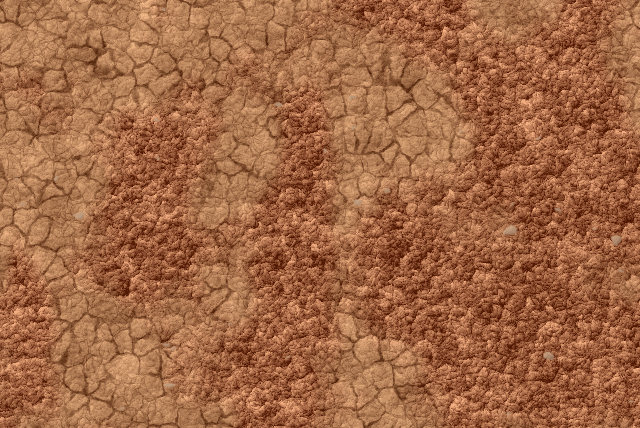
Reproduce this texture procedurally as a Shadertoy shader.

```glsl
const vec3 DARK_EARTH = vec3(0.44, 0.23, 0.12);
const vec3 PALE_EARTH = vec3(0.85, 0.61, 0.44);
const vec3 OCHRE_TINT = vec3(-0.005, 0.018, 0.012);
const vec3 PEBBLE     = vec3(0.80, 0.66, 0.54);
const vec2 LIGHT_DIR  = vec2(-0.45, 0.89);

const vec2  PATCH_SCALE  = vec2(5.2, 3.8);
const float PATCH_LEAN   = 0.38;   // more crust towards the left
const float LOOSE_TONE   = 0.63;
const float CRUST_TONE   = 0.80;
const float MOTTLE       = 0.22;
const float WARP         = 0.008;
const float PLATE_SCALE  = 19.0;
const float CRACK_WIDTH  = 0.09;
const float CRACK_DEPTH  = 0.60;
const float CLOD_SCALE   = 29.0;
const float CLOD_STEP    = 1.75;
const int   CLOD_LAYERS  = 4;
const float CLOD_RELIEF  = 0.36;
const float CLOD_VARIETY = 0.28;
const float CLOD_SHADOW  = 0.20;
const float PEBBLE_SCALE = 15.0;
const float PEBBLE_SHARE = 0.07;

vec2 hash2(vec2 p) {
    vec3 q = fract(p.xyx * vec3(0.1031, 0.1030, 0.0973));
    q += dot(q, q.yzx + 33.33);
    return fract((q.xx + q.yz) * q.zy);
}

// Rotated, bent sine layers, roughly -0.8 to 0.8
float layeredSines(vec2 p) {
    const mat2 TURN = mat2(0.45, 0.89, -0.89, 0.45);
    float sum = 0.0, amp = 0.5;
    for (int i = 0; i < 6; i++) {
        p = TURN * p * 1.7 + vec2(2.3, 5.1);
        sum += amp * sin(p.x + 1.3 * sin(p.y * 0.8)) * cos(p.y + 1.1 * sin(p.x * 0.7));
        amp *= 0.55;
    }
    return sum;
}

// xy: offset from the nearest seed, z: gap to the second nearest, w: cell id
vec4 cellular(vec2 p) {
    vec2 base = floor(p), nearest = vec2(0.0);
    float d1 = 8.0, d2 = 8.0, id = 0.0;
    for (int y = -1; y <= 1; y++)
    for (int x = -1; x <= 1; x++) {
        vec2 cell = base + vec2(x, y);
        vec2 offset = p - cell - hash2(cell + 50.0);
        float d = length(offset);
        if (d < d1) {
            d2 = d1;
            d1 = d;
            nearest = offset;
            id = hash2(cell + 117.0).x;
        } else {
            d2 = min(d2, d);
        }
    }
    return vec4(nearest, d2 - d1, id);
}

float crackLine(float gap, float width, float pixel) {
    return 1.0 - smoothstep(width * 0.3, width + pixel, gap);
}

void mainImage(out vec4 fragColor, in vec2 fragCoord) {
    vec2 p = fragCoord / iResolution.y;
    float pixel = 1.0 / iResolution.y;
    vec2 bent = p + WARP * vec2(layeredSines(p * 40.0), layeredSines(p * 40.0 + 9.0));

    // Broad patches of dry crust and loose soil
    float patches = layeredSines(p * PATCH_SCALE + 1.7) + PATCH_LEAN * (0.72 - p.x);
    float crust = smoothstep(-0.28, 0.32, patches);
    float tone = mix(LOOSE_TONE, CRUST_TONE, crust);
    tone += MOTTLE * layeredSines(p * 14.0 + 4.0);

    // Crust plates split by broken cracks
    vec4 plate = cellular(bent * PLATE_SCALE);
    vec4 flake = cellular(bent * PLATE_SCALE * 2.1 + 7.0);
    float opening = smoothstep(-0.35, 0.35, layeredSines(p * 17.0 + 3.0));
    float cracks = crackLine(plate.z, CRACK_WIDTH * (0.5 + opening), pixel * PLATE_SCALE)
                 * mix(0.45, 1.0, opening);
    float fine = crackLine(flake.z, CRACK_WIDTH, pixel * PLATE_SCALE * 2.1) * (1.0 - opening);
    tone += crust * (0.14 * (plate.w - 0.5) + 0.10 * dot(plate.xy, LIGHT_DIR));
    tone -= CRACK_DEPTH * mix(0.25, 1.0, crust) * max(cracks, 0.5 * fine);

    // Clods and crumbs, each layer finer, lit from above
    float scale = CLOD_SCALE;
    float loose = mix(1.0, 0.42, crust);
    for (int i = 0; i < CLOD_LAYERS; i++) {
        vec4 clod = cellular(bent * scale + float(i) * 13.7);
        float relief = CLOD_RELIEF * dot(clod.xy, LIGHT_DIR) + CLOD_VARIETY * (clod.w - 0.5);
        float shadow = CLOD_SHADOW * (1.0 - smoothstep(0.0, 0.25, clod.z));
        tone += loose * (relief - shadow);
        scale *= CLOD_STEP;
    }

    vec3 color = mix(DARK_EARTH, PALE_EARTH, clamp(tone, -0.32, 1.25));
    color += OCHRE_TINT * (2.0 * crust - 1.0);

    // Sparse pale pebbles
    vec4 stone = cellular(bent * PEBBLE_SCALE + 31.0);
    float radius = mix(0.05, 0.17, pow(fract(stone.w * 91.0), 3.0));
    float inside = 1.0 - smoothstep(-1.0, 1.0,
        (length(stone.xy * vec2(0.8, 1.2)) - radius) / (pixel * PEBBLE_SCALE));
    float shade = 0.92 + 0.9 * dot(stone.xy, LIGHT_DIR);
    color = mix(color, PEBBLE * shade, 0.8 * inside * step(1.0 - PEBBLE_SHARE, stone.w));

    fragColor = vec4(clamp(color, 0.0, 1.0), 1.0);
}
```
